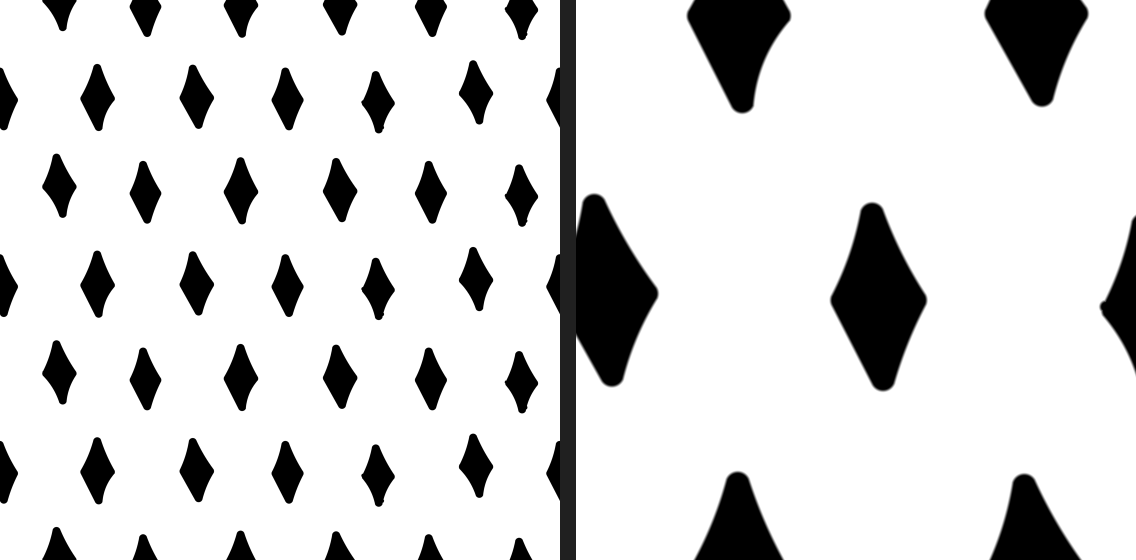
Left, the full canvas; right, a detail of the centre.
This pattern is drawn by a three.js fragment shader. Its source:

```glsl
// Hand-cut black lozenges on white: three repeats of a staggered row pair, six per row.
// Each lozenge is a rounded quad distance with hollowed edges; its lean, size and
// burrs vary by column, and the second row is the first one shifted sideways.

varying vec2 vUv;

// Lengths are in hundredths of the canvas.
const vec3 INK = vec3(0.0);
const vec3 PAPER = vec3(1.0);
const float CANVAS = 100.0;
const float ROW_PAIRS = 3.0;
const float FIRST_ROW_Y = 32.33;
const float STAGGER_X = 74.4;
const float CORNER_RADIUS = 0.72;
const float SIDE_DROP = 0.2;
const float EDGE_SOFTNESS = 0.12;

// Variation by column: A holds columns 0 to 2, B holds columns 3 to 5.
const vec3 CENTRE_X_A = vec3(10.61, 25.98, 43.03);
const vec3 CENTRE_X_B = vec3(60.74, 76.95, 93.16);
const vec3 LIFT_A = vec3(1.17, 0.0, 0.26);
const vec3 LIFT_B = vec3(0.39, 0.0, -0.59);
const vec3 HALF_WIDTH_A = vec3(3.06, 2.83, 3.08);
const vec3 HALF_WIDTH_B = vec3(3.08, 2.86, 2.93);
const vec3 HALF_HEIGHT_A = vec3(5.73, 5.60, 5.99);
const vec3 HALF_HEIGHT_B = vec3(5.73, 5.60, 5.56);
const vec3 TOP_LEAN_A = vec3(-0.52, -0.43, -0.07);
const vec3 TOP_LEAN_B = vec3(-0.72, -0.39, -0.46);
const vec3 FOOT_LEAN_A = vec3(0.59, 0.30, 0.20);
const vec3 FOOT_LEAN_B = vec3(0.33, 0.26, 0.07);

// Depth of the hollow in each edge.
const float HOLLOW_UPPER_RIGHT = 0.16;
const float HOLLOW_UPPER_LEFT = 0.2;
const vec3 HOLLOW_LOWER_RIGHT_A = vec3(0.33, 0.13, 0.45);
const vec3 HOLLOW_LOWER_RIGHT_B = vec3(0.20, 0.13, 0.33);
const vec3 HOLLOW_LOWER_LEFT_A = vec3(0.33, 0.0, 0.0);
const vec3 HOLLOW_LOWER_LEFT_B = vec3(0.0, 0.0, 0.33);

// Burr radii; a negative radius means no burr.
const vec3 SIDE_BURR_A = vec3(0.35, -1.0, -1.0);
const vec3 SIDE_BURR_B = vec3(-1.0, -1.0, 0.35);
const vec3 FOOT_BURR_A = vec3(-1.0);
const vec3 FOOT_BURR_B = vec3(-1.0, -1.0, 0.4);

float byColumn(vec3 a, vec3 b, float column) {
  vec3 index = vec3(0.0, 1.0, 2.0);
  return dot(a, vec3(equal(vec3(column), index)))
       + dot(b, vec3(equal(vec3(column - 3.0), index)));
}

// Shortest wrapped offset within one period.
float wrapOffset(float x, float period) {
  return x - period * floor(x / period + 0.5);
}

// Signed distance to a rounded quad with hollowed edges and small burrs.
float lozenge(vec2 p, float column) {
  float halfWidth = byColumn(HALF_WIDTH_A, HALF_WIDTH_B, column) - CORNER_RADIUS;
  float halfHeight = byColumn(HALF_HEIGHT_A, HALF_HEIGHT_B, column) - CORNER_RADIUS;

  // Corners run clockwise from the top.
  vec2 corner[4];
  corner[0] = vec2(byColumn(TOP_LEAN_A, TOP_LEAN_B, column), halfHeight);
  corner[1] = vec2(halfWidth, -SIDE_DROP);
  corner[2] = vec2(byColumn(FOOT_LEAN_A, FOOT_LEAN_B, column), -halfHeight);
  corner[3] = vec2(-halfWidth, -SIDE_DROP);
  vec4 hollow = vec4(HOLLOW_UPPER_LEFT, HOLLOW_UPPER_RIGHT,
    byColumn(HOLLOW_LOWER_RIGHT_A, HOLLOW_LOWER_RIGHT_B, column),
    byColumn(HOLLOW_LOWER_LEFT_A, HOLLOW_LOWER_LEFT_B, column));

  float nearest = 1e4;
  float side = -1e4;
  float dent = 0.0;
  vec2 start = corner[3];
  for (int i = 0; i < 4; i++) {
    vec2 edge = corner[i] - start;
    vec2 q = p - start;
    float t = clamp(dot(q, edge) / dot(edge, edge), 0.0, 1.0);
    float d = length(q - edge * t);
    side = max(side, edge.x * q.y - edge.y * q.x);
    if (d < nearest) {
      nearest = d;
      dent = hollow[i] * 4.0 * t * (1.0 - t);
    }
    start = corner[i];
  }
  float shape = sign(side) * nearest - CORNER_RADIUS + dent;

  float sideBurr = length(p - vec2(-2.68, 0.0)) - byColumn(SIDE_BURR_A, SIDE_BURR_B, column);
  float footBurr = length(p - vec2(0.62, -4.5)) - byColumn(FOOT_BURR_A, FOOT_BURR_B, column);
  return min(shape, min(sideBurr, footBurr));
}

void main() {
  vec2 p = vUv * CANVAS;
  float pitch = CANVAS / ROW_PAIRS;
  float d = 1e4;

  // Both rows of the pair, wrapped around the canvas.
  for (int row = 0; row < 2; row++) {
    for (int i = 0; i < 6; i++) {
      float column = float(i);
      vec2 centre = vec2(byColumn(CENTRE_X_A, CENTRE_X_B, column),
                         FIRST_ROW_Y + byColumn(LIFT_A, LIFT_B, column));
      centre += float(row) * vec2(STAGGER_X, 0.5 * pitch);
      vec2 q = p - centre;
      d = min(d, lozenge(vec2(wrapOffset(q.x, CANVAS), wrapOffset(q.y, pitch)), column));
    }
  }

  float paper = smoothstep(-EDGE_SOFTNESS, EDGE_SOFTNESS, d);
  gl_FragColor = vec4(mix(INK, PAPER, paper), 1.0);
}
```
